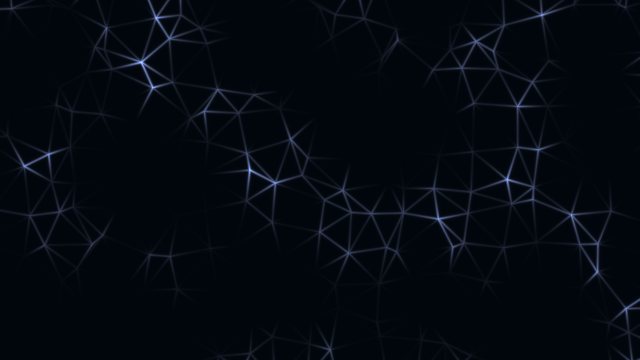
Give the GLSL for this background, as a Shadertoy shader.

```glsl
vec2 hash2(vec2 p) {
    vec3 q = fract(p.xyx * vec3(0.1031, 0.1030, 0.0973));
    q += dot(q, q.yzx + 33.33);
    return fract((q.xx + q.yz) * q.zy);
}

float cornerSlope(vec2 cell, vec2 offset) {
    float angle = 6.2832 * hash2(cell + 71.0).x;
    return dot(vec2(cos(angle), sin(angle)), offset);
}

float gradientNoise(vec2 p) {
    vec2 i = floor(p), f = fract(p);
    vec2 u = f * f * f * (f * (f * 6.0 - 15.0) + 10.0);
    vec2 e = vec2(1.0, 0.0);
    return mix(mix(cornerSlope(i, f), cornerSlope(i + e, f - e), u.x),
               mix(cornerSlope(i + e.yx, f - e.yx), cornerSlope(i + 1.0, f - 1.0), u.x), u.y);
}

// Jittered grid node: position in xy, brightness in z
vec3 node(vec2 cell) {
    vec2 pos = cell + 0.08 + 0.84 * hash2(cell + 13.0);
    float cluster = smoothstep(-0.1, 0.4, gradientNoise(pos * 0.27 + 5.3));
    float spark = hash2(cell + 137.0).y;
    return vec3(pos, cluster * mix(0.22, 0.95, spark * spark));
}

// Thin link; long ones break up into short rays at their ends
float link(vec2 p, vec3 a, vec3 b) {
    vec2 along = b.xy - a.xy;
    float len = length(along);
    float t = clamp(dot(p - a.xy, along) / (len * len), 0.0, 1.0);
    vec2 away = p - a.xy - along * t;
    float d2 = dot(away, away);
    float body = smoothstep(1.75, 0.85, len);
    float ray = exp(-7.0 * min(t, 1.0 - t) * len);
    float glow = mix(a.z, b.z, smoothstep(0.0, 1.0, t)) * (0.75 * body + 0.5 * ray);
    return glow * (exp(-d2 / 0.0013) + 0.07 * exp(-d2 / 0.012));
}

void mainImage(out vec4 fragColor, in vec2 fragCoord) {
    vec2 p = fragCoord / iResolution.y * 11.0;
    vec2 home = floor(p);
    float web = 0.0, sparkle = 0.0;

    // Each quad adds two sides and its shorter diagonal
    for (int y = -2; y <= 1; y++) {
        for (int x = -2; x <= 1; x++) {
            vec2 cell = home + vec2(x, y);
            vec3 a = node(cell);
            vec3 b = node(cell + vec2(1.0, 0.0));
            vec3 c = node(cell + vec2(0.0, 1.0));
            vec3 d = node(cell + 1.0);
            web = max(web, max(link(p, a, b), link(p, a, c)));
            bool rising = distance(a.xy, d.xy) < distance(b.xy, c.xy);
            web = max(web, rising ? link(p, a, d) : link(p, b, c));
            vec2 off = p - a.xy;
            sparkle += a.z * a.z * exp(-dot(off, off) / 0.004);
        }
    }

    float light = web + 0.3 * sparkle;
    vec3 tint = mix(vec3(0.72, 0.70, 0.95), vec3(0.58, 0.67, 1.0), smoothstep(0.1, 0.6, light));
    vec3 col = vec3(0.001, 0.023, 0.044) + tint * light;
    fragColor = vec4(min(col, 1.0), 1.0);
}
```
